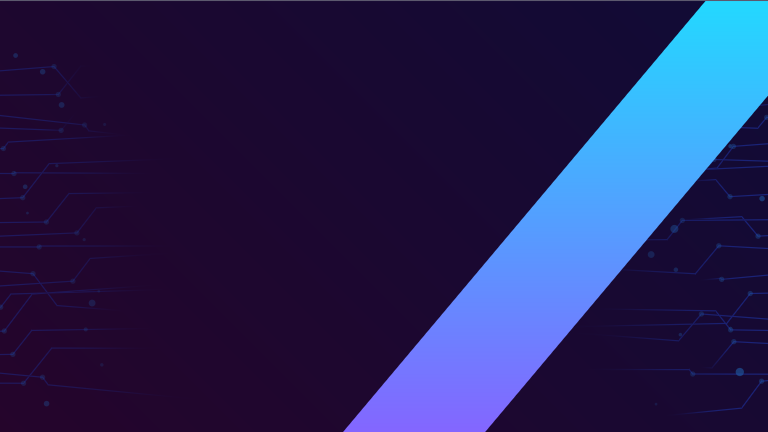
Reproduce this background procedurally as a WebGL 1 fragment shader.

```glsl
precision highp float;
// A dark violet backdrop crossed by a bright slanted band, cyan above and violet below.
// Faint circuit traces and nodes fade inward from both sides; they are bent lines
// and discs scattered by a hash. Lengths are in units of the canvas height.

uniform vec2 u_resolution;

#define BAND_LEFT 0.794
#define BAND_WIDTH 0.329
#define BAND_SLOPE 0.841
#define TRACE_COUNT 17
#define NODE_COUNT 13
#define TRACE_HALF_WIDTH 0.0014
#define TRACE_REACH 0.54
#define LEFT_STRENGTH 0.50
#define RIGHT_STRENGTH 0.75
#define TOP_LINE 0.0024

const vec3 PLUM = vec3(0.145, 0.018, 0.170);
const vec3 NAVY = vec3(0.070, 0.042, 0.208);
const vec3 CYAN = vec3(0.135, 0.850, 1.000);
const vec3 VIOLET = vec3(0.515, 0.400, 1.000);
const vec3 TRACE_COLOR = vec3(0.110, 0.170, 0.560);
const vec3 NODE_COLOR = vec3(0.120, 0.360, 0.650);
const vec3 RIM_COLOR = vec3(0.360, 0.350, 0.430);

float hash(vec2 p) {
  vec3 h = fract(vec3(p.xyx) * 0.1031);
  h += dot(h, h.yzx + 33.33);
  return fract((h.x + h.y) * h.z);
}

// Antialiased coverage of a signed distance.
float cover(float dist) {
  return clamp(0.5 - dist * u_resolution.y, 0.0, 1.0);
}

// One trace: two nearly level runs joined by a steep step.
// Returns line coverage in x, and its end node in y.
vec2 trace(vec2 q, float id, float seed) {
  float base = mix(0.08, 0.84, (id + hash(vec2(id, seed))) / float(TRACE_COUNT));
  float tilt = mix(-0.12, 0.10, hash(vec2(id, seed + 1.0)));
  float bend = mix(0.0, 0.20, hash(vec2(id, seed + 2.0)));
  float rise = mix(-0.09, 0.09, hash(vec2(id, seed + 3.0)));
  float reach = mix(0.15, TRACE_REACH, hash(vec2(id, seed + 4.0)));
  float run = abs(rise) * 0.8;

  float climb = clamp((q.x - bend) / run, 0.0, 1.0);
  float inStep = step(bend, q.x) * step(q.x, bend + run);
  float slope = tilt + inStep * sign(rise) * 1.25;
  float dist = abs(q.y - base - tilt * q.x - rise * climb) / sqrt(1.0 + slope * slope);
  float line = cover(dist - TRACE_HALF_WIDTH) * (1.0 - smoothstep(reach * 0.5, reach, q.x));

  vec2 joint = vec2(bend, base + tilt * bend);
  return vec2(line, cover(length(q - joint) - 0.006));
}

// Traces and free nodes; q.x is the distance from the side edge.
vec3 addCircuit(vec3 color, vec2 q, float seed, float strength) {
  float lines = 0.0;
  float nodes = 0.0;
  for (int i = 0; i < TRACE_COUNT; i++) {
    vec2 t = trace(q, float(i), seed);
    lines = max(lines, t.x);
    nodes = max(nodes, t.y * 0.5);
  }
  for (int i = 0; i < NODE_COUNT; i++) {
    float id = float(i);
    float along = hash(vec2(id, seed + 11.0));
    float height = (id + hash(vec2(id, seed + 12.0))) / float(NODE_COUNT);
    float size = hash(vec2(id, seed + 13.0));
    vec2 center = vec2(0.01 + 0.27 * along, mix(0.03, 0.93, height));
    float radius = mix(0.003, 0.012, size * size);
    nodes = max(nodes, cover(length(q - center) - radius) * mix(0.5, 0.9, size));
  }
  float fade = 1.0 - smoothstep(0.0, TRACE_REACH, q.x);
  color = mix(color, TRACE_COLOR, lines * fade * strength);
  return mix(color, NODE_COLOR, nodes * fade * strength);
}

void main() {
  vec2 p = gl_FragCoord.xy / u_resolution.y;
  float aspect = u_resolution.x / u_resolution.y;

  // Diagonal backdrop
  vec3 color = mix(PLUM, NAVY, clamp((p.x + p.y) / (aspect + 0.75), 0.0, 1.0));

  // Circuits at both sides
  color = addCircuit(color, p, 3.0, LEFT_STRENGTH);
  float lowerRight = 1.0 - smoothstep(0.70, 0.85, p.y);
  color = addCircuit(color, vec2(aspect - p.x, p.y), 47.0, RIGHT_STRENGTH * lowerRight);

  // Slanted band
  float across = p.x - BAND_LEFT - BAND_SLOPE * p.y;
  float edge = abs(across - 0.5 * BAND_WIDTH) - 0.5 * BAND_WIDTH;
  float band = cover(edge / sqrt(1.0 + BAND_SLOPE * BAND_SLOPE));
  color = mix(color, mix(VIOLET, CYAN, p.y), band);

  // Thin rim along the top
  color = mix(color, RIM_COLOR, cover(1.0 - TOP_LINE - p.y));

  gl_FragColor = vec4(color, 1.0);
}
```
